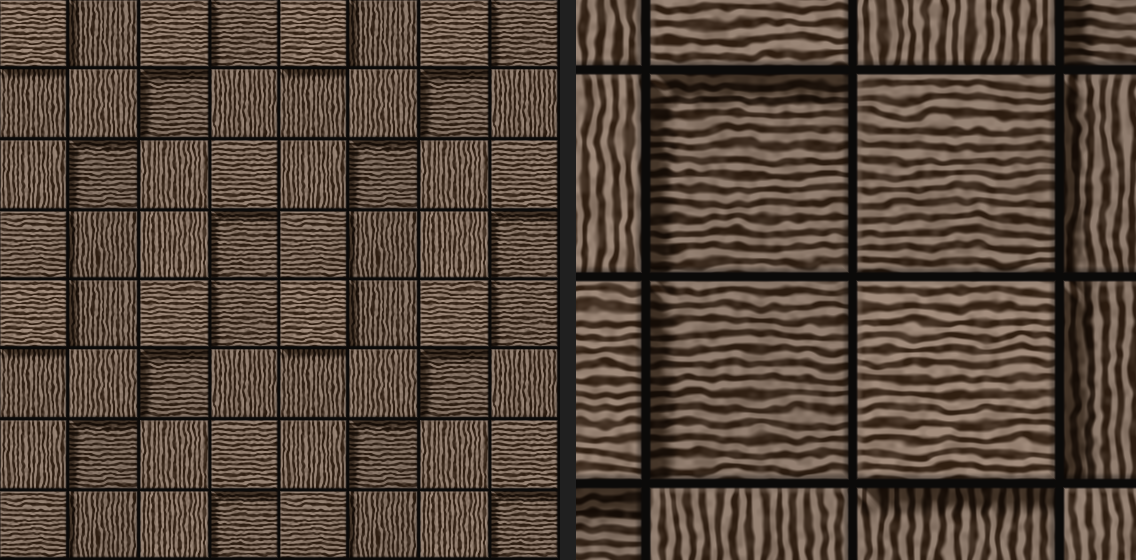
Left, the full canvas; right, a detail of the centre.
Give the GLSL for this pattern, as a three.js fragment shader.

```glsl
// Wall of square ribbed brown tiles set at differing depths, with black joints and cast shadows.
varying vec2 vUv;

const float TILES = 8.0;          // tiles across and down
const float PERIOD = 4.0;         // tiles before the arrangement recurs
const float RIBS = 14.0;          // ribs on each tile
const float JOINT = 0.022;        // half width of a joint, in tiles
const float SOFT = 0.014;         // edge softness, in tiles
const float JOINT_SHIFT = 0.016;  // offset of the joint grid
const float JOINT_SWAY = 0.015;   // uneven tile widths
const float RIB_WOBBLE = 0.6;     // waviness, in ribs
const float SHADOW_REACH = 0.27;  // shadow length per unit of depth
const vec3 JOINT_COLOR = vec3(0.045, 0.038, 0.036);
const vec3 FURROW_COLOR = vec3(0.18, 0.115, 0.065);
const vec3 RIB_COLOR = vec3(0.61, 0.53, 0.47);
const vec3 SHADOW_TINT = vec3(0.47, 0.42, 0.36);

// One row of tiles per line, from the top: face height, then rib direction (1 is upright).
const mat4 HEIGHTS = mat4(
  0.90, 0.35, 0.70, 0.30,
  0.45, 0.60, 0.05, 0.50,
  0.65, 0.15, 0.40, 0.65,
  0.60, 0.25, 0.50, 0.10);
const mat4 UPRIGHT = mat4(
  0.0, 1.0, 0.0, 0.0,
  1.0, 1.0, 0.0, 1.0,
  1.0, 0.0, 1.0, 0.0,
  0.0, 1.0, 1.0, 0.0);

float hash(vec2 p) {
  vec3 q = fract(vec3(p.xyx) * 0.1031);
  q += dot(q, q.yzx + 33.33);
  return fract((q.x + q.y) * q.z);
}

float noise(vec2 p) {
  vec2 i = floor(p), f = fract(p);
  f = f * f * (3.0 - 2.0 * f);
  return mix(mix(hash(i), hash(i + vec2(1.0, 0.0)), f.x),
             mix(hash(i + vec2(0.0, 1.0)), hash(i + vec2(1.0, 1.0)), f.x), f.y);
}

vec4 oneHot(float i) {
  return 1.0 - step(0.5, abs(vec4(0.0, 1.0, 2.0, 3.0) - i));
}

float lookUp(mat4 rows, vec2 cell) {
  vec2 i = mod(cell, PERIOD);
  return dot(rows * oneHot(i.y), oneHot(i.x));
}

// Shadow thrown by a neighbour that stands 'drop' above this tile.
float castShadow(float drop, float dist) {
  float reach = SHADOW_REACH * drop;
  return smoothstep(0.02, 0.2, drop) * (1.0 - smoothstep(reach * 0.5, reach * 1.1 + 0.02, dist));
}

// Rib brightness: x is the tone across the ribs, y the fine surface grain.
vec2 ribs(vec2 local, float upright, vec2 seed) {
  vec2 q = mix(local.yx, local, upright);   // x across the ribs, y along them
  float wobble = noise(q * vec2(9.0, 6.0) + seed) - 0.5;
  wobble += 0.5 * (noise(q * vec2(20.0, 17.0) + seed + 31.0) - 0.5);
  float wave = 0.5 - 0.5 * cos(6.28319 * (q.x * RIBS + RIB_WOBBLE * wobble));
  float wear = noise(q * vec2(RIBS, 8.0) + seed + 57.0);
  float tone = mix(smoothstep(0.05, 0.9, wave), 0.5, 0.3 * wear);
  float grain = noise(q * vec2(34.0, 26.0) + seed + 83.0) - 0.5;
  return vec2(tone, grain);
}

void main() {
  // Tile grid, counted from the top left, with slightly uneven joints
  vec2 p = vec2(vUv.x, 1.0 - vUv.y) * TILES;
  p += JOINT_SHIFT + JOINT_SWAY * sin(p * 1.570796);
  vec2 cell = floor(p), local = fract(p);
  vec2 id = mod(cell, PERIOD);
  vec2 seed = 100.0 * vec2(hash(id + 3.7), hash(id + 19.3));
  float height = lookUp(HEIGHTS, cell);

  // Ribbed face
  vec2 rib = ribs(local, lookUp(UPRIGHT, cell), seed);
  float tone = clamp(rib.x + 0.28 * rib.y, 0.0, 1.0);
  vec3 color = mix(FURROW_COLOR, RIB_COLOR, tone);
  color *= mix(0.9, 1.06, height) + 0.08 * (hash(id + 7.1) - 0.5);

  // Shadows from the left and upper neighbours, their edge following the ribs
  vec2 inset = local - JOINT;
  float ragged = 0.03 * (rib.x - 0.5) + 0.03 * rib.y;
  float left = castShadow(lookUp(HEIGHTS, cell - vec2(1.0, 0.0)) - height, inset.x + ragged);
  float above = castShadow(lookUp(HEIGHTS, cell - vec2(0.0, 1.0)) - height, inset.y + ragged);
  float shadow = max(left, above);

  // Light slipping through the joint crossing onto the corner
  float beam = 1.0 - smoothstep(0.015, 0.045, abs(inset.x - inset.y));
  beam *= 1.0 - smoothstep(0.05, 0.14, max(inset.x, inset.y));
  color *= mix(vec3(1.0), SHADOW_TINT, shadow * (1.0 - 0.85 * beam));

  // Lit rim along the upper left, dim rim along the lower right
  vec2 outset = 1.0 - JOINT - local;
  float lit = 1.0 - smoothstep(0.008, 0.035, min(inset.x, inset.y));
  float dim = 1.0 - smoothstep(0.005, 0.035, min(outset.x, outset.y));
  color = mix(color, RIB_COLOR * 0.9, 0.35 * lit * (1.0 - shadow));
  color *= 1.0 - 0.3 * dim;

  // Joints
  vec2 edge = min(local, 1.0 - local);
  float face = smoothstep(JOINT - SOFT * 0.5, JOINT + SOFT * 0.5, min(edge.x, edge.y));
  gl_FragColor = vec4(mix(JOINT_COLOR, color, face), 1.0);
}
```
